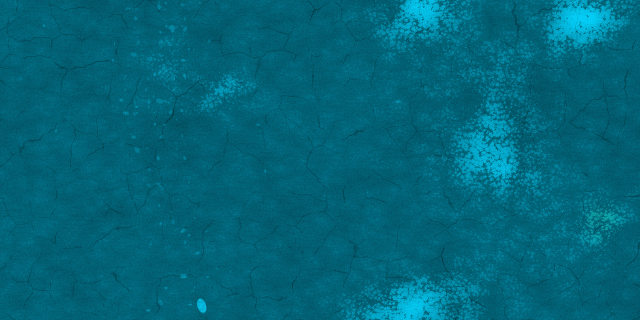
This texture is drawn by a WebGL 2 fragment shader. Its source:

```glsl
#version 300 es
precision highp float;

uniform vec2 u_resolution;
out vec4 fragColor;

const vec3 TEAL = vec3(0.018, 0.832, 1.0);
const vec3 VERDIGRIS = vec3(0.10, 0.92, 0.86);
const float MEAN = 0.46; // average of the cellular noise

// Centre and radii of each worn area, with its strength
const int PATCHES = 10;
const vec4 PATCH[PATCHES] = vec4[](
  vec4(1.30, 0.98, 0.13, 0.12), vec4(1.82, 0.97, 0.12, 0.11),
  vec4(1.60, 0.65, 0.12, 0.16), vec4(1.50, 0.48, 0.14, 0.09),
  vec4(1.32, 0.03, 0.20, 0.10), vec4(0.72, 0.70, 0.12, 0.08),
  vec4(1.88, 0.31, 0.06, 0.07), vec4(0.53, 0.82, 0.05, 0.06),
  vec4(1.70, 0.28, 0.25, 0.22), vec4(1.48, 0.72, 0.24, 0.24));
const float STRENGTH[PATCHES] = float[](
  0.72, 0.88, 0.50, 0.42, 0.76, 0.33, 0.32, 0.24, 0.16, 0.14);

vec2 hash2(vec2 c) {
  vec3 q = fract(c.xyx * vec3(0.1031, 0.1030, 0.0973));
  q += dot(q, q.yzx + 33.33);
  return fract((q.xx + q.yz) * q.zy);
}

mat2 rotation(float a) {
  return mat2(cos(a), sin(a), -sin(a), cos(a));
}

// Distance to the nearest cell point, and to the border with the next cell
vec2 cells(vec2 p) {
  vec2 base = floor(p), a = vec2(9.0), b = vec2(9.0);
  for (int y = -1; y <= 1; y++)
    for (int x = -1; x <= 1; x++) {
      vec2 c = base + vec2(x, y);
      vec2 r = c + hash2(c + 71.0) - p;
      if (dot(r, r) < dot(a, a)) { b = a; a = r; }
      else if (dot(r, r) < dot(b, b)) b = r;
    }
  return vec2(length(a), dot(0.5 * (a + b), normalize(b - a)));
}

// Layered cellular noise
float cloud(vec2 p) {
  float sum = 0.0, amp = 0.53;
  for (int i = 0; i < 4; i++) {
    sum += amp * cells(p).x;
    p = rotation(0.7) * p * 2.07 + 13.7;
    amp *= 0.5;
  }
  return sum;
}

// Layered sines that make straight lines wander
vec2 wander(vec2 p, float amp) {
  vec2 q = p * 9.0, offset = vec2(0.0);
  for (int i = 0; i < 6; i++) {
    offset += amp * sin(q.yx + vec2(1.3, 4.1) * float(i + 1));
    q = rotation(1.1) * q * 1.9;
    amp *= 0.6;
  }
  return p + offset;
}

float cracks(vec2 p, float scale, float width) {
  return 1.0 - smoothstep(0.0, width, cells(p * scale).y / scale);
}

float ellipse(vec2 p, vec2 radii, float angle, float soft) {
  float d = (length(rotation(angle) * p / radii) - 1.0) * min(radii.x, radii.y);
  return 1.0 - smoothstep(-soft, soft, d);
}

// Scattered chips, kept where the density is high enough
float chips(vec2 p, float scale, float density, float soft) {
  vec2 c = floor(p * scale), h = hash2(c + 5.0), k = hash2(c + 37.0);
  vec2 centre = (c + 0.3 + 0.4 * h) / scale;
  float size = mix(0.09, 0.27, k.x * k.x) / scale;
  float shape = ellipse(p - centre, size * vec2(1.25, 0.8), 6.28 * h.x, soft);
  return shape * step(k.y, density) * mix(0.4, 1.0, h.y);
}

float wornAmount(vec2 p) {
  float sum = 0.0;
  for (int i = 0; i < PATCHES; i++) {
    vec2 d = (p - PATCH[i].xy) / PATCH[i].zw;
    sum += STRENGTH[i] * exp(-dot(d, d));
  }
  return sum;
}

void main() {
  vec2 p = gl_FragCoord.xy / u_resolution.y;
  float soft = 0.75 / u_resolution.y;
  vec2 bent = wander(p, 0.02);

  // Ground: broad stains, horizontal fibres and fine grain
  float stain = cloud(bent * 3.0 + 4.0) - MEAN;
  float mottle = cloud(p * vec2(13.0, 18.0) + 9.0) - MEAN;
  float fibre = cells(p * vec2(24.0, 120.0)).x - MEAN;
  float grain = cells(p * 170.0).x - MEAN;
  float tone = 0.449 - 0.09 * stain - 0.10 * mottle - 0.03 * fibre - 0.07 * grain;
  vec2 shade = (p - vec2(0.58, 0.56)) / vec2(0.10, 0.20);
  tone -= 0.03 * exp(-dot(shade, shade));

  // Short hairline cracks, fading in and out
  float fade = cloud(p * 5.0 + 21.0);
  tone -= 0.12 * smoothstep(0.46, 0.62, fade) * cracks(bent, 5.0, 0.0034);
  tone -= 0.08 * smoothstep(0.46, 0.34, fade) * cracks(bent + 3.0, 10.0, 0.003);

  // Worn areas dissolving into fine lacy speckle
  float worn = wornAmount(wander(p, 0.022)) * (1.0 - 1.2 * stain);
  float lace = 1.8 * (cloud(p * vec2(80.0, 88.0)) - MEAN);
  float bare = smoothstep(-0.2, 0.42, worn - 0.45 - lace - 1.1 * mottle);
  tone += 0.02 * worn + bare * (0.05 + 0.42 * worn);

  // Chips along a loose vertical band, and one large flake
  float band = (p.x - 0.52 - 0.04 * sin(p.y * 7.0)) / 0.09;
  float density = exp(-band * band) * mix(0.15, 0.75, smoothstep(0.3, 0.8, p.y));
  tone += 0.17 * chips(wander(p, 0.002), 27.0, density, soft);
  tone += 0.22 * chips(p, 55.0, 0.3 * density + 0.003, soft);
  vec2 spot = wander(p, 0.002) - vec2(0.633, 0.043);
  float flake = ellipse(spot, vec2(0.014, 0.022), -0.35, soft);
  tone = mix(tone, 0.84 - 0.15 * lace, flake);

  // Greenish tint on one small area
  vec2 g = (p - vec2(1.88, 0.31)) / vec2(0.06, 0.07);
  vec3 tint = mix(TEAL, VERDIGRIS, 0.8 * bare * exp(-dot(g, g)));
  fragColor = vec4(tint * clamp(tone, 0.3, 0.96), 1.0);
}
```
